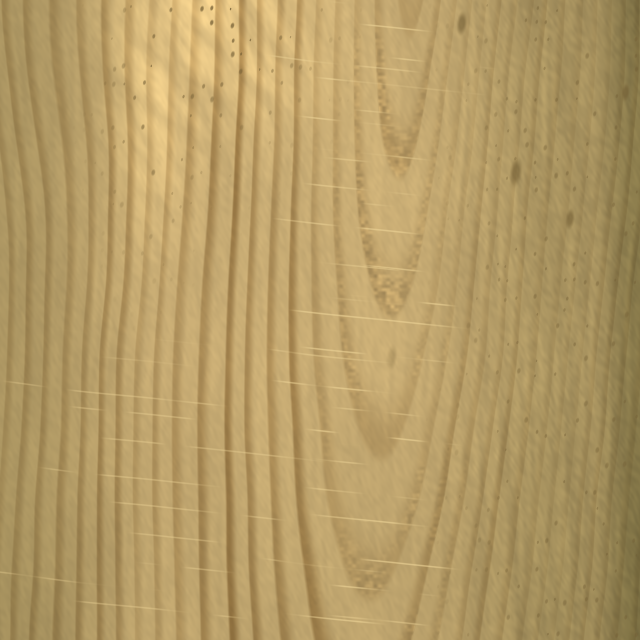
This texture is drawn by a WebGL 1 fragment shader. Its source:

```glsl
precision highp float;
// Planed softwood board: nested cathedral grain, fibres, pits and pale saw scratches.
uniform vec2 u_resolution;

const vec3 EARLYWOOD = vec3(0.785, 0.675, 0.455);
const vec3 LATEWOOD = vec3(0.575, 0.445, 0.245);
const vec3 PIT = vec3(0.44, 0.36, 0.20);
const vec3 SCRATCH = vec3(0.93, 0.83, 0.59);
const vec3 EDGE_TINT = vec3(0.64, 0.67, 0.60);

float hash(vec2 p) {
  vec3 q = fract(vec3(p.xyx) * 0.1031);
  q += dot(q, q.yzx + 33.33);
  return fract((q.x + q.y) * q.z);
}

float noise(vec2 p) {
  vec2 cell = floor(p);
  vec2 f = fract(p);
  f = f * f * (3.0 - 2.0 * f);
  return mix(mix(hash(cell), hash(cell + vec2(1.0, 0.0)), f.x),
             mix(hash(cell + vec2(0.0, 1.0)), hash(cell + 1.0), f.x), f.y);
}

float blob(vec2 p, vec2 center, vec2 radius) {
  vec2 d = (p - center) / radius;
  return exp(-dot(d, d));
}

// Ring number: a cone around a leaning axis, cut into downward hyperbolas.
float ringField(vec2 p) {
  float depth = 1.0 - p.y;
  float warp = 0.016 * (noise(vec2(p.x * 5.0, p.y * 2.5) + 7.0) - 0.5)
             + 0.004 * (noise(p * vec2(18.0, 9.0)) - 0.5);
  float bend = 0.06 * (1.0 - smoothstep(0.0, 0.35, p.x)) * smoothstep(0.6, 1.05, p.y);
  float side = p.x - (0.58 + 0.065 * p.y) + warp + bend;
  float spacing = mix(0.031, 0.024, smoothstep(-0.03, 0.03, side));
  float cone = (depth + 0.15) / 0.22;
  float ring = length(vec2(side / spacing, cone));
  return ring + 0.5 * (noise(vec2(ring * 0.8, 3.0)) - 0.5) * smoothstep(5.0, 8.0, ring);
}

// Latewood builds up slowly across each ring and ends abruptly.
float latewood(float ring) {
  float phase = fract(ring);
  float band = smoothstep(0.42, 0.84, phase) * (1.0 - smoothstep(0.88, 1.0, phase));
  return band * mix(0.45, 1.0, hash(vec2(floor(ring), 5.0)));
}

// Scattered elongated marks, at most one per grid cell.
float pits(vec2 p, vec2 grid, float density, float seed) {
  vec2 q = p * grid;
  vec2 cell = floor(q);
  float pick = hash(cell + seed);
  vec2 center = 0.3 + 0.4 * vec2(hash(cell + seed + 11.0), hash(cell + seed + 23.0));
  vec2 d = fract(q) - center;
  d.x -= 0.25 * d.y;
  float size = mix(0.12, 0.28, hash(cell + seed + 37.0));
  return (1.0 - smoothstep(size * 0.3, size, length(d))) * step(pick, density);
}

// Thin pale lines falling to the right, with random height and extent.
float scratches(vec2 p, float rows, float seed, vec2 left, vec2 right, float pixel) {
  float slope = p.y + 0.11 * p.x + 0.003 * noise(vec2(p.x * 8.0, seed));
  float row = floor(slope * rows);
  float pick = hash(vec2(row, seed));
  float offset = abs(fract(slope * rows) - mix(0.2, 0.8, pick)) / rows;
  float start = mix(left.x, left.y, hash(vec2(row, seed + 9.0)));
  float stop = mix(right.x, right.y, hash(vec2(row, seed + 17.0)));
  float extent = smoothstep(start, start + 0.03, p.x) * (1.0 - smoothstep(stop - 0.05, stop, p.x));
  float wear = smoothstep(0.15, 0.75, noise(vec2(p.x * 22.0, row + seed)));
  return (1.0 - smoothstep(0.0, max(0.0024, 1.3 * pixel), offset)) * extent * wear;
}

void main() {
  vec2 p = gl_FragCoord.xy / u_resolution;
  float pixel = 1.0 / u_resolution.y;
  float ring = ringField(p);
  float late = latewood(ring);

  // Growth rings: boldest left of centre, faint towards the right edge.
  float bold = 0.55 + 0.35 * exp(-pow((p.x - 0.37) / 0.15, 2.0));
  bold *= 1.0 - 0.4 * smoothstep(0.55, 0.85, p.x);
  bold *= 0.75 + 0.45 * noise(p * vec2(9.0, 4.0) + 31.0);
  vec3 color = mix(EARLYWOOD, LATEWOOD, late * bold);

  // Fine fibres, mottling and rough grain.
  float rightSide = smoothstep(0.62, 0.85, p.x);
  float fibre = noise(vec2(p.x * 130.0 + 3.0 * noise(p * 6.0), p.y * 7.0)) - 0.5;
  float grain = noise(p * vec2(210.0, 110.0) + p.yx * 60.0) - 0.5;
  float mottle = noise(p * vec2(12.0, 7.0) + 50.0) - 0.5;
  color *= 1.0 + fibre * mix(0.04, 0.11, rightSide) + grain * mix(0.05, 0.09, rightSide) + 0.05 * mottle;

  // Torn, speckled fibres along the cathedral bands.
  float heart = blob(p, vec2(0.60, 0.45), vec2(0.09, 0.65));
  float torn = heart * smoothstep(0.1, 0.6, late) * smoothstep(0.35, 0.7, noise(p * vec2(14.0, 9.0)));
  float speckle = noise(p * vec2(150.0, 190.0) + 80.0) - 0.5;
  color *= 1.0 + 0.32 * torn * speckle;

  // Light falls off to both edges and gleams near the upper left.
  float shade = 0.45 * smoothstep(0.6, 0.9, p.x) + 0.45 * smoothstep(0.92, 1.0, p.x);
  shade += 0.38 * (1.0 - smoothstep(0.0, 0.28, p.x)) + 0.12 * (1.0 - smoothstep(0.0, 0.5, p.y));
  color *= mix(vec3(1.0), EDGE_TINT, min(shade, 1.0));
  float gleam = blob(p, vec2(0.36, 1.0), vec2(0.13, 0.2)) + 0.6 * blob(p, vec2(0.23, 0.8), vec2(0.07, 0.2));
  float ripple = noise(p * vec2(55.0, 35.0) + p.yx * 25.0);
  color *= 1.0 + gleam * (0.06 + 0.22 * ripple);

  // Pits gather in the gleam and on the rough right side.
  float pitArea = 0.75 * min(gleam, 1.0) + 0.4 * rightSide;
  float pit = pits(p, vec2(65.0, 42.0), 0.22, 3.0) * pitArea;
  pit = max(pit, 0.6 * pits(p, vec2(24.0, 10.0), 0.06, 61.0) * smoothstep(0.55, 0.7, p.x));
  color = mix(color, PIT, pit);

  // Saw scratches: short ones in the heart, long faint ones at lower left.
  float cut = 0.62 * scratches(p, 19.0, 2.0, vec2(0.42, 0.58), vec2(0.60, 0.80), pixel);
  cut = max(cut, 0.45 * scratches(p, 13.0, 43.0, vec2(0.40, 0.55), vec2(0.55, 0.72), pixel));
  float lowLeft = 1.0 - smoothstep(0.38, 0.5, p.y);
  cut = max(cut, 0.4 * lowLeft * scratches(p, 23.0, 71.0, vec2(-0.1, 0.25), vec2(0.25, 0.55), pixel));
  gl_FragColor = vec4(mix(color, SCRATCH, cut), 1.0);
}
```
